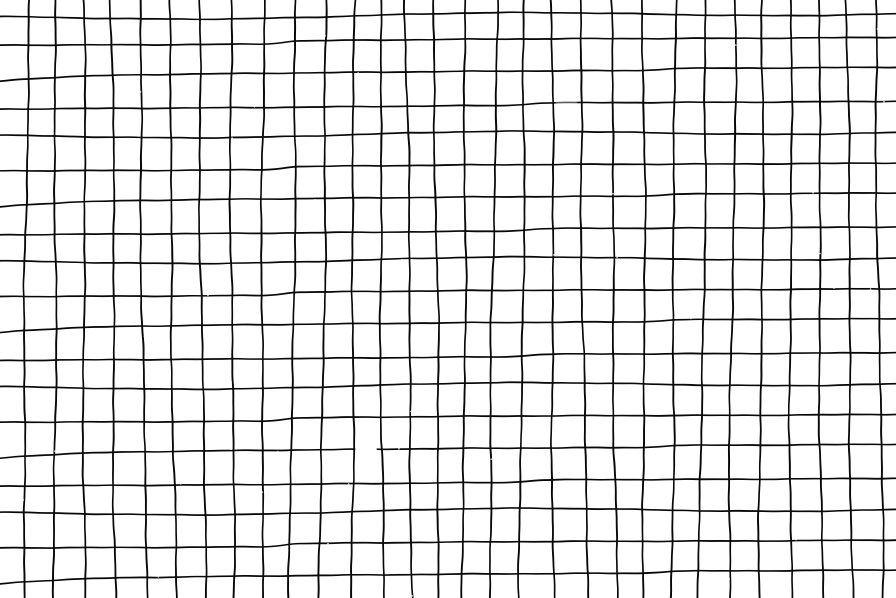
Write a Shadertoy shader that draws this pattern.

```glsl
// Lengths are fractions of the canvas height
const vec3 PAPER = vec3(1.0);
const vec3 INK = vec3(0.03);
const float COLUMN_COUNT = 30.0;
const float ROW_COUNT = 19.0;
const float COLUMN_PITCH = 0.0492;
const float ROW_PITCH = 0.05254;
const float FIRST_COLUMN = 0.043;
const float FIRST_ROW = 0.0139;
const float TOP_ROW_DROP = 0.0117;
const float COLUMN_WIDTH = 0.0030;
const float ROW_WIDTH = 0.0028;
const float COLUMN_LEAN = 0.0125;
const float COLUMN_SWAY = 0.0030;
const float COLUMN_DRIFT = 0.0075;
const float ROW_TILT = 0.006;
const float JITTER = 0.0006;

// One component for each of the four stroke shapes that the rows cycle through
const vec4 ROW_DROP = vec4(0.0049, 0.0010, 0.0059, 0.0);
const vec4 KINK_AT = vec4(0.47, 1.10, 0.88, 0.30);
const vec4 KINK_RISE = vec4(0.0049, 0.0035, 0.0040, 0.0);
const vec4 START_DROP = vec4(0.0, 0.0117, 0.001, 0.0);
const vec4 ROW_SWAY = vec4(0.0006, 0.0005, 0.0005, 0.0039);

// Missing stroke, a faint stroke and small flecks
const vec2 GAP_CENTER = vec2(0.612, 0.249);
const vec2 FAINT_CENTER = vec2(0.947, 0.826);
const vec2 GAP_HALF = vec2(0.018, 0.010);
const float FAINT_AMOUNT = 0.35;
const float FLECK_CELL = 0.09;
const float FLECK_RADIUS = 0.0022;
const float FLECK_AMOUNT = 0.65;

float hash(float n) {
    return fract(sin(n * 91.345) * 4375.85);
}

vec2 hash2(vec2 p) {
    return fract(sin(vec2(dot(p, vec2(127.1, 311.7)), dot(p, vec2(269.5, 183.3)))) * 4375.85);
}

// Fine tremor of the hand
float tremor(float t, float seed) {
    float phase = 6.2832 * hash(seed);
    return sin(31.0 * t + phase) + 0.6 * sin(67.0 * t + 2.3 * phase) + 0.3 * sin(149.0 * t + 4.1 * phase);
}

float columnX(float column, float y) {
    float t = column - 1.7;
    float lean = sin(0.745 * t - 1.3 * sin(0.23 * t));
    float fromMiddle = column - 13.5;
    float drift = -sin(0.45 * fromMiddle) * exp(-fromMiddle * fromMiddle / 49.0);
    float phase = 6.2832 * hash(column + 3.0);
    float sway = sin(7.0 * y + phase) + 0.45 * sin(15.0 * y + 2.7 * phase);
    return FIRST_COLUMN + column * COLUMN_PITCH + COLUMN_DRIFT * drift
        + COLUMN_LEAN * lean * (0.5 - y) + COLUMN_SWAY * 0.7 * sway
        + JITTER * tremor(y, column + 11.0);
}

float rowY(float row, float x) {
    int shape = int(mod(row + 3.0, 4.0));
    float drop = FIRST_ROW + row * ROW_PITCH + ROW_DROP[shape]
        + START_DROP[shape] * exp(-x / 0.12)
        + ROW_SWAY[shape] * sin(6.4 * x - 0.68);
    if (row < 0.5) drop += TOP_ROW_DROP;
    float kink = smoothstep(-0.035, 0.035, x - KINK_AT[shape]);
    return 1.0 - drop + KINK_RISE[shape] * kink + ROW_TILT * (x - 0.75)
        + JITTER * 0.6 * tremor(x, float(shape) + 29.0);
}

// Share of a pixel that a stroke covers
float stroke(float offset, float width, float pixel) {
    float low = max(offset - 0.5 * pixel, -0.5 * width);
    float high = min(offset + 0.5 * pixel, 0.5 * width);
    return clamp((high - low) / pixel, 0.0, 1.0);
}

float pressure(float t, float seed) {
    return 1.0 + 0.07 * tremor(0.7 * t, seed);
}

float boxMask(vec2 p, vec2 center, float pixel) {
    vec2 d = abs(p - center) - GAP_HALF;
    return 1.0 - smoothstep(-pixel, pixel, max(d.x, d.y));
}

// Cellular noise: distance to the closest scattered point
float cellular(vec2 p) {
    vec2 cell = floor(p);
    float nearest = 2.0;
    for (int j = -1; j <= 1; j++)
        for (int i = -1; i <= 1; i++) {
            vec2 neighbor = cell + vec2(i, j);
            nearest = min(nearest, distance(p, neighbor + hash2(neighbor)));
        }
    return nearest;
}

void mainImage(out vec4 fragColor, in vec2 fragCoord) {
    float pixel = 1.0 / iResolution.y;
    vec2 p = fragCoord * pixel;
    float columnNear = round((p.x - FIRST_COLUMN) / COLUMN_PITCH);
    float rowNear = round((1.0 - p.y - FIRST_ROW) / ROW_PITCH);
    float columns = 0.0;
    float rows = 0.0;
    for (float k = -1.0; k <= 1.0; k++) {
        float column = clamp(columnNear + k, 0.0, COLUMN_COUNT - 1.0);
        float row = clamp(rowNear + k, 0.0, ROW_COUNT - 1.0);
        columns = max(columns, stroke(p.x - columnX(column, p.y), COLUMN_WIDTH * pressure(p.y, column), pixel));
        rows = max(rows, stroke(p.y - rowY(row, p.x), ROW_WIDTH * pressure(p.x, row + 50.0), pixel));
    }
    // Wear
    rows *= 1.0 - boxMask(p, GAP_CENTER, pixel);
    rows *= 1.0 - FAINT_AMOUNT * boxMask(p, FAINT_CENTER, pixel);
    float fleck = 1.0 - smoothstep(0.4, 1.0, cellular(p / FLECK_CELL) * FLECK_CELL / FLECK_RADIUS);
    float ink = (1.0 - (1.0 - columns) * (1.0 - rows)) * (1.0 - FLECK_AMOUNT * fleck);
    fragColor = vec4(mix(PAPER, INK, ink), 1.0);
}
```
